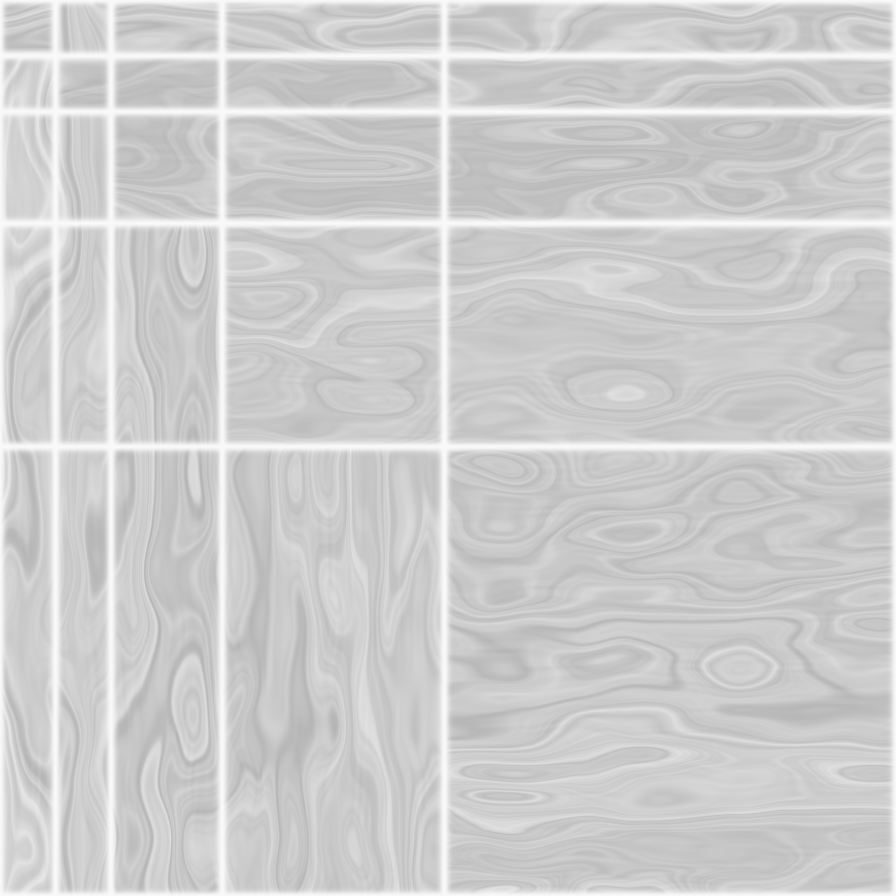
A WebGL 1 fragment shader for this texture:

```glsl
precision highp float;
// Pale wood panels split by soft white seams at halving distances from the
// upper left corner. Grain is a stretched, warped height field whose level
// bands give rings and streaks; each panel runs it across or upright.

uniform vec2 u_resolution;

#define KNOT_FREQ vec2(7.2, 27.0)
#define WARP_FREQ vec2(17.0, 21.0)
#define WARP_SIZE 0.018
#define RING_FREQ 13.0
#define RING_CONTRAST 0.27
#define FIBRE_CONTRAST 0.03
#define WOOD_TONE 0.798
#define SEAM_TONE 0.975
#define SEAM_WIDTH 0.0054
#define SEAM_SCALE vec2(0.992, 0.997)
#define UPRIGHT_SHIFT vec2(3.7, 8.3)

float hash(vec2 p) {
  vec3 q = fract(p.xyx * vec3(0.1031, 0.1030, 0.0973));
  q += dot(q, q.yzx + 33.33);
  return fract((q.x + q.y) * q.z);
}

float noise(vec2 p) {
  vec2 cell = floor(p);
  vec2 f = fract(p);
  f = f * f * (3.0 - 2.0 * f);
  float low = mix(hash(cell), hash(cell + vec2(1.0, 0.0)), f.x);
  float high = mix(hash(cell + vec2(0.0, 1.0)), hash(cell + 1.0), f.x);
  return mix(low, high, f.y);
}

// Irregular light and dark bands along the height of the field
float rings(float height) {
  float level = height * RING_FREQ;
  return 0.50 * noise(vec2(level, 5.5))
       + 0.32 * noise(vec2(level * 1.9, 17.5))
       + 0.18 * noise(vec2(level * 3.6, 29.5));
}

// Tone of wood whose grain runs along x
float grain(vec2 p) {
  vec2 q = p;
  q.y += WARP_SIZE * (noise(p * WARP_FREQ + 41.0) - 0.5);
  float height = noise(q * KNOT_FREQ + 7.0);
  height += 0.30 * noise(q * KNOT_FREQ * vec2(1.7, 1.6) + 63.0);
  height += q.y * 5.0;
  float fibre = noise(q * vec2(18.0, 260.0)) - 0.5;
  return WOOD_TONE + RING_CONTRAST * (rings(height) - 0.5)
       + FIBRE_CONTRAST * fibre;
}

void main() {
  vec2 uv = gl_FragCoord.xy / u_resolution;
  vec2 fromCorner = vec2(uv.x, 1.0 - uv.y);

  // Panel index and distance to the nearest seam, outer edge included
  vec2 panel = vec2(0.0);
  vec2 gap = min(fromCorner, 1.0 - fromCorner);
  for (int k = 1; k <= 4; k++) {
    vec2 seam = SEAM_SCALE * exp2(-float(k));
    panel += step(seam, fromCorner);
    gap = min(gap, abs(fromCorner - seam));
  }

  // Wide and square panels run across, the rest upright
  bool across = panel.x > panel.y - 0.5 && abs(panel.x + panel.y - 1.0) > 0.5;

  // Four samples smooth the finest bands
  float tone = 0.0;
  for (int j = 0; j < 2; j++) {
    for (int i = 0; i < 2; i++) {
      vec2 jitter = (vec2(float(i), float(j)) - 0.5) * 0.5;
      vec2 p = uv + jitter / u_resolution;
      tone += 0.25 * grain(across ? p : p.yx + UPRIGHT_SHIFT);
    }
  }

  // Soft white seams, joined at their crossings
  vec2 glow = exp(-gap * gap / (SEAM_WIDTH * SEAM_WIDTH));
  float seamLight = 1.0 - (1.0 - glow.x) * (1.0 - glow.y);
  gl_FragColor = vec4(vec3(mix(tone, SEAM_TONE, seamLight)), 1.0);
}
```
